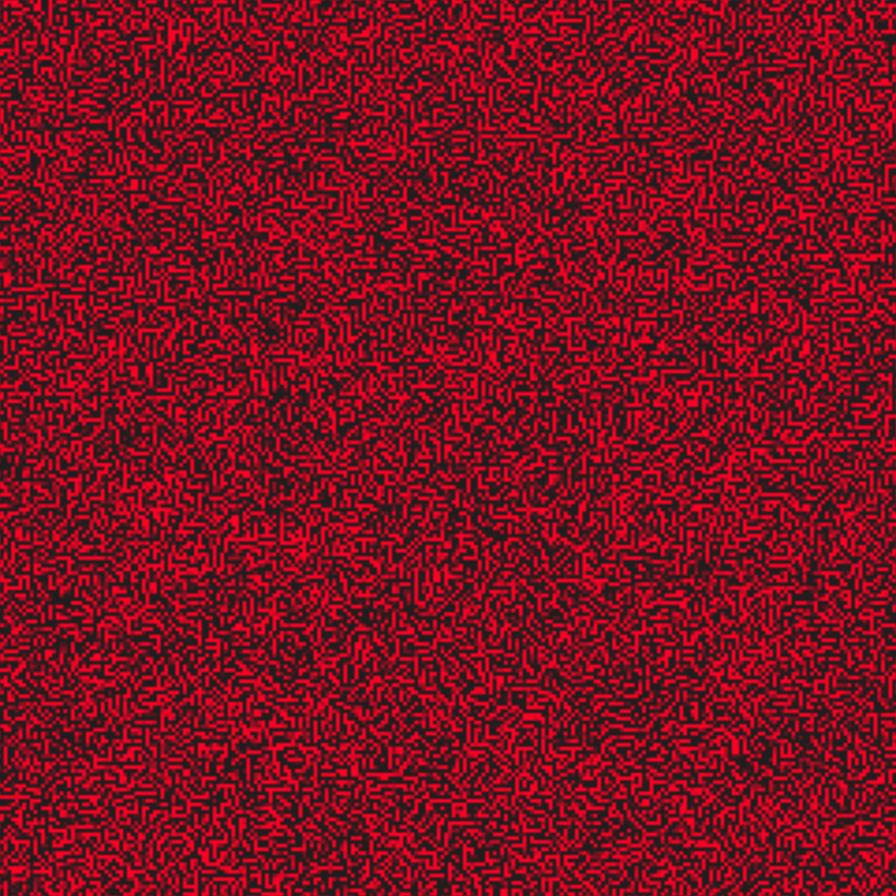
Give the GLSL for this texture, as a Shadertoy shader.

```glsl
const float TAU = 6.2831853;
const float STITCHES = 240.0;
const vec3 CHARCOAL = vec3(0.120, 0.115, 0.113);
const vec3 SCARLET = vec3(1.0, 0.0, 0.142);

// Integer hash: two random values in 0..1 per lattice cell and seed
vec2 hash2(vec2 cell, float seed) {
    uvec3 v = uvec3(ivec3(cell, seed) + 4096);
    v = v * 1664525u + 1013904223u;
    v.x += v.y * v.z; v.y += v.z * v.x; v.z += v.x * v.y;
    v ^= v >> 16u;
    v.x += v.y * v.z; v.y += v.z * v.x;
    return vec2(v.xy & 65535u) / 65535.0;
}

// Gradient noise, used for broad light and dark drifts
float cornerSlope(vec2 corner, vec2 offset, float seed) {
    float angle = TAU * hash2(corner, seed).x;
    return dot(vec2(cos(angle), sin(angle)), offset);
}

float gradientNoise(vec2 p, float seed) {
    vec2 i = floor(p), f = fract(p);
    vec2 u = f * f * f * (f * (f * 6.0 - 15.0) + 10.0);
    vec2 e = vec2(1.0, 0.0);
    float low = mix(cornerSlope(i, f, seed), cornerSlope(i + e, f - e, seed), u.x);
    float high = mix(cornerSlope(i + e.yx, f - e.yx, seed),
                     cornerSlope(i + 1.0, f - 1.0, seed), u.x);
    return mix(low, high, u.y);
}

// Short wave packets, running straight or diagonal, that join into a maze
float mazeWaves(vec2 p, float wavesPerCell, float softness, float seed) {
    vec2 home = floor(p);
    vec2 phasor = vec2(0.0);
    for (int y = -1; y <= 1; y++) {
        for (int x = -1; x <= 1; x++) {
            vec2 cell = home + vec2(x, y);
            vec2 offset = p - cell - hash2(cell, seed);
            vec2 turn = hash2(cell, seed + 1.0);
            vec2 vary = hash2(cell, seed + 2.0);
            float angle = TAU * (floor(turn.x * 8.0) + 0.3 * (turn.y - 0.5)) / 8.0;
            float frequency = wavesPerCell * mix(0.86, 1.14, vary.x);
            float along = dot(offset, vec2(cos(angle), sin(angle)));
            float phase = TAU * (frequency * along + vary.y);
            float window = max(0.0, 1.0 - dot(offset, offset));
            phasor += window * window * vec2(cos(phase), sin(phase));
        }
    }
    // Even out the strength while keeping weak joints muted
    return phasor.x / (length(phasor) + softness);
}

// Redness of one square stitch, nearly two-toned
float stitch(vec2 cell, float drift) {
    vec2 uv = (cell + 0.5) / STITCHES;
    float wave = mazeWaves(uv * 100.0, 1.08, 0.25, 3.0);
    return clamp(0.5 + 2.2 * (wave + drift - 0.18), 0.0, 1.0);
}

void mainImage(out vec4 fragColor, in vec2 fragCoord) {
    vec2 uv = fragCoord / iResolution.y;

    // Uneven density across the cloth
    float drift = 0.26 * gradientNoise(uv * 34.0, 11.0)
                + 0.16 * gradientNoise(uv * 9.0, 17.0);

    // Blend the four nearest stitches so that their edges stay smooth
    vec2 p = uv * STITCHES - 0.5;
    vec2 cell = floor(p);
    vec2 blend = smoothstep(0.0, 1.0, p - cell);
    float below = mix(stitch(cell, drift), stitch(cell + vec2(1, 0), drift), blend.x);
    float above = mix(stitch(cell + vec2(0, 1), drift), stitch(cell + 1.0, drift), blend.x);
    float redness = mix(below, above, blend.y);

    fragColor = vec4(mix(CHARCOAL, SCARLET, redness), 1.0);
}
```
